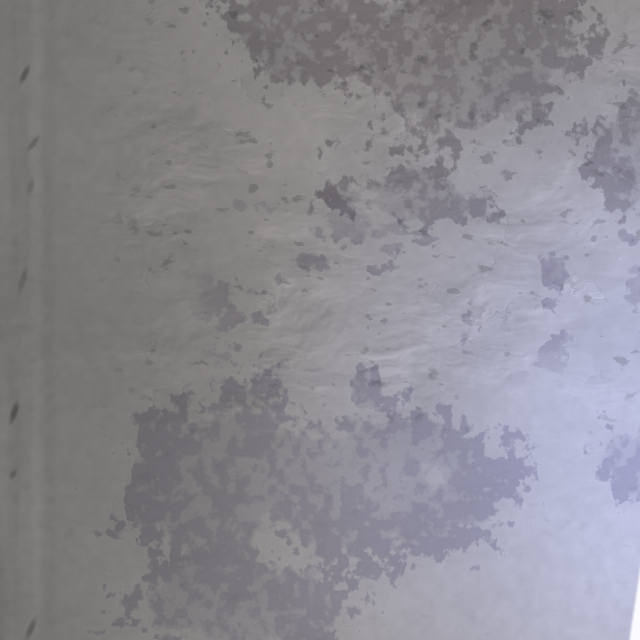
This texture is drawn by a Shadertoy shader. Its source:

```glsl
// A weathered plaster wall: ragged flaked patches, wrinkled paint and a scuffed
// left edge, lit by cool daylight from the lower right. Patches are soft
// ellipses whose outlines and interiors are eroded by fractal noise.

float hash(vec2 p) {
    vec3 q = fract(vec3(p.xyx) * 0.1031);
    q += dot(q, q.yzx + 33.33);
    return fract((q.x + q.y) * q.z);
}

float noise(vec2 p) {
    vec2 i = floor(p), f = fract(p);
    f = f * f * (3.0 - 2.0 * f);
    return mix(mix(hash(i), hash(i + vec2(1, 0)), f.x),
               mix(hash(i + vec2(0, 1)), hash(i + vec2(1, 1)), f.x), f.y);
}

float fbm(vec2 p) {
    float sum = 0.0, amp = 0.5;
    for (int i = 0; i < 5; i++) {
        sum += amp * noise(p);
        p = mat2(1.6, 1.2, -1.2, 1.6) * p + 7.3;
        amp *= 0.5;
    }
    return sum / 0.97;
}

// Positive inside an ellipse, falling to zero at its rim
float blob(vec2 p, vec2 centre, vec2 radius) {
    return 1.0 - length((p - centre) / radius);
}

// Height of the wrinkled paint, stretched sideways
float relief(vec2 p) {
    vec2 warp = vec2(fbm(p * 5.0), fbm(p * 5.0 + 19.0));
    return fbm(p * vec2(10.0, 24.0) + warp * 3.0);
}

// Large areas where the paint has come away
float flakedArea(vec2 p) {
    float upper = blob(p, vec2(0.70, 0.90), vec2(0.22, 0.15));
    upper = max(upper, blob(p, vec2(0.47, 0.96), vec2(0.13, 0.13)) - 0.1);
    upper = max(upper, blob(p, vec2(0.63, 0.69), vec2(0.16, 0.06)) - 0.1);
    float lower = blob(p, vec2(0.35, 0.25), vec2(0.16, 0.15));
    lower = max(lower, blob(p, vec2(0.55, 0.25), vec2(0.25, 0.13)));
    lower = max(lower, blob(p, vec2(0.36, 0.05), vec2(0.19, 0.09)));
    lower = max(lower, blob(p, vec2(0.57, 0.39), vec2(0.03, 0.04)));
    float side = blob(p, vec2(1.02, 0.77), vec2(0.10, 0.13));
    side = max(side, blob(p, vec2(1.0, 0.28), vec2(0.07, 0.09)) - 0.1);
    return max(max(upper, lower), side);
}

// Short slanted scuffs scattered down the left edge
float scuffs(vec2 p) {
    float mark = 0.0;
    for (int i = 0; i < 7; i++) {
        float k = float(i);
        vec2 d = p - vec2(0.01 + 0.055 * hash(vec2(k, 3.0)), (k + hash(vec2(k, 8.0))) / 7.0);
        d.x -= d.y * (0.2 + 0.6 * hash(vec2(k, 5.0)));
        vec2 size = vec2(0.008, 0.010 + 0.025 * hash(vec2(k, 11.0)));
        float strength = 0.3 + 0.6 * hash(vec2(k, 17.0));
        mark = max(mark, strength * smoothstep(0.0, 0.8, blob(d, vec2(0), size)));
    }
    return mark;
}

void mainImage(out vec4 fragColor, in vec2 fragCoord) {
    vec2 p = fragCoord / iResolution.xy;
    float cloud = fbm(p * 4.0 + 3.0);
    float ragged = fbm(p * 12.0 + 40.0);
    float speckle = fbm(p * vec2(80.0, 72.0));

    // Warm grey shade turning to bluish daylight
    vec3 wall = mix(vec3(0.455, 0.447, 0.44), vec3(0.575, 0.56, 0.56), smoothstep(-0.05, 0.65, p.x));
    float daylight = smoothstep(0.72, 0.05, length((p - vec2(1.06, 0.32)) * vec2(1.0, 0.9)));
    wall = mix(wall, vec3(0.735, 0.75, 0.87), daylight);
    wall += vec3(0.025, 0.025, 0.03) * smoothstep(0.4, 0.0, p.y) * smoothstep(0.0, 0.5, p.x);
    wall *= 1.0 + 0.10 * (cloud - 0.5) + 0.07 * (speckle - 0.5);

    // Embossed wrinkles, strongest across the middle
    float rough = smoothstep(0.12, 0.3, p.x) * smoothstep(0.25, 0.45, p.y);
    float slope = relief(p) - relief(p + vec2(0.003, -0.004));
    float wrinkled = smoothstep(0.35, 0.62, fbm(p * 9.0 + 55.0));
    wall *= 1.0 + clamp(slope, -0.15, 0.15) * (0.08 + 0.55 * rough * wrinkled);

    // Thin paint layers, their lifted edges showing only in places
    float layer = fbm(p * vec2(7.0, 10.0) + 23.0) + 0.08 * (speckle - 0.5);
    float lifted = smoothstep(0.54, 0.66, fbm(p * 14.0 + 130.0));
    wall *= 1.0 - 0.03 * rough * smoothstep(0.51, 0.57, layer);
    wall *= 1.0 + 0.05 * rough * lifted * smoothstep(0.010, 0.0, abs(layer - 0.515));
    wall *= 1.0 - 0.07 * rough * lifted * smoothstep(0.010, 0.0, abs(layer - 0.535));

    // Flaked patches, broken into specks near their rims and pitted inside
    float field = flakedArea(p) + 1.3 * (ragged - 0.5) + 0.9 * (speckle - 0.5);
    float flaked = smoothstep(0.02, 0.20, field);
    float pitted = smoothstep(0.36, 0.62, speckle + 0.6 * (ragged - 0.5));
    float depth = flaked * (0.40 + 0.60 * pitted);
    vec3 stain = mix(vec3(0.84, 0.835, 0.88), vec3(0.795, 0.785, 0.80), smoothstep(0.4, 0.8, p.y));
    wall *= mix(vec3(1.0), stain, depth);

    // Small isolated chips in the middle band
    float band = smoothstep(0.36, 0.48, p.y) * smoothstep(0.78, 0.60, p.y) * smoothstep(0.25, 0.4, p.x);
    float chips = fbm(p * vec2(15.0, 22.0) + 90.0) + 0.25 * (speckle - 0.5);
    wall *= 1.0 - vec3(0.16, 0.17, 0.13) * band * smoothstep(0.64, 0.70, chips) * (0.6 + 0.4 * pitted);

    // Tiny dark flecks scattered over the rough paint
    float flecks = smoothstep(0.70, 0.80, fbm(p * vec2(38.0, 55.0) + 210.0));
    wall *= 1.0 - 0.14 * flecks * (0.2 + 0.8 * rough);

    // Vertical ridge, streaks and scuffs at the left
    float streak = fbm(p * vec2(45.0, 4.0));
    float margin = smoothstep(0.12, 0.03, p.x);
    wall *= 1.0 + margin * 0.12 * (streak - 0.5);
    wall *= 1.0 + 0.035 * smoothstep(0.016, 0.0, abs(p.x - 0.055)) - 0.025 * smoothstep(0.016, 0.0, abs(p.x - 0.078));
    wall *= 1.0 - 0.32 * scuffs(p + 0.012 * (ragged - 0.5));

    // Bright gap in the lower right corner
    float gap = smoothstep(-0.003, 0.004, p.x - 0.983 - 0.15 * p.y);
    wall = mix(wall, vec3(0.98, 0.98, 1.0), gap);
    fragColor = vec4(clamp(wall, 0.0, 1.0), 1.0);
}
```
